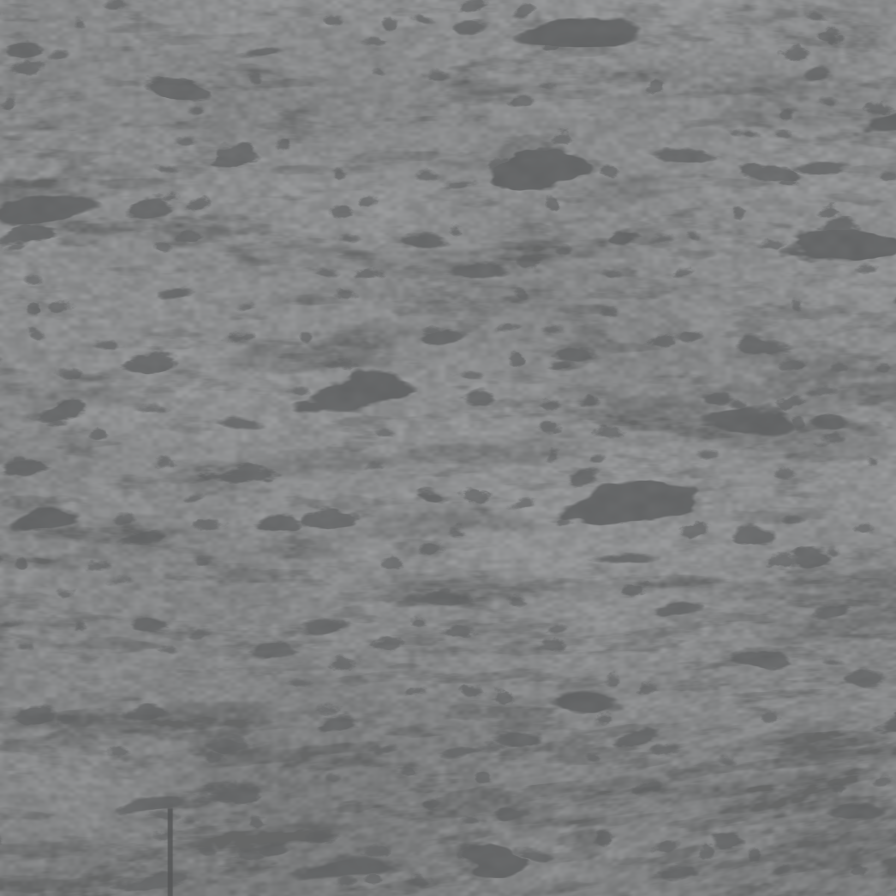
A three.js fragment shader for this texture:

```glsl
// Hazy grey stony plain with wind-drawn streaks and scattered dark rocks.
varying vec2 vUv;

const vec3 LIGHT_DUST = vec3(0.575, 0.58, 0.585);
const vec3 SHADE_DUST = vec3(0.415, 0.42, 0.422);
const vec3 ROCK_GREY = vec3(0.385, 0.391, 0.395);

float hash(vec2 p) {
  vec3 q = fract(vec3(p.xyx) * 0.1031);
  q += dot(q, q.yzx + 33.33);
  return fract((q.x + q.y) * q.z);
}

float noise(vec2 p) {
  vec2 cell = floor(p);
  vec2 f = fract(p);
  f = f * f * (3.0 - 2.0 * f);
  float low = mix(hash(cell), hash(cell + vec2(1.0, 0.0)), f.x);
  float high = mix(hash(cell + vec2(0.0, 1.0)), hash(cell + 1.0), f.x);
  return mix(low, high, f.y);
}

float fbm(vec2 p) {
  float sum = 0.0;
  float weight = 0.5;
  for (int i = 0; i < 4; i++) {
    sum += weight * noise(p);
    p = p * 2.03 + vec2(17.3, 9.1);
    weight *= 0.5;
  }
  return sum / 0.9375;
}

// Ragged domes with flat bases, at most one per cell of a jittered grid.
float rockLayer(vec2 p, vec2 grid, vec2 halfSize, float density, float seed) {
  vec2 home = floor(p * grid);
  float ragged = fbm(p * 0.9 / halfSize + seed) - 0.5;
  float cover = 0.0;
  for (int j = -1; j <= 1; j++) {
    for (int i = -1; i <= 1; i++) {
      vec2 cell = home + vec2(float(i), float(j));
      vec2 key = cell + seed + 40.0;
      vec2 jitter = vec2(hash(key), hash(key + 71.7));
      float present = step(hash(key + 23.1), density);
      vec2 size = halfSize * mix(vec2(0.55), vec2(1.3, 1.15),
        vec2(hash(key + 5.3), hash(key + 11.9)));
      vec2 d = p - (cell + 0.15 + 0.7 * jitter) / grid;
      d.y -= d.x * 0.3 * (hash(key + 37.7) - 0.4);
      d.y *= d.y < 0.0 ? 1.7 : 1.0;
      float edge = (length(d / size) - 1.0 + 1.7 * ragged) * size.y;
      cover = max(cover, present * (1.0 - smoothstep(-0.0025, 0.003, edge)));
    }
  }
  return cover;
}

// Long shallow shadows where stretched noise rises over a threshold.
float streaks(vec2 p, vec2 stretch, float threshold) {
  return smoothstep(threshold, threshold + 0.2, fbm(p * stretch));
}

// Thin upright post with a softened outline.
float post(vec2 p, vec2 foot, float height, float width) {
  float side = 1.0 - smoothstep(width * 0.4, width, abs(p.x - foot.x));
  float top = 1.0 - smoothstep(height - 0.004, height, p.y - foot.y);
  return side * top;
}

void main() {
  vec2 p = vUv;
  float nearness = 1.0 - smoothstep(0.05, 0.42, p.y);

  // Ground layers rise slightly to the right in the foreground.
  vec2 ground = p;
  ground.y -= 0.1 * p.x * p.x * nearness + 0.012 * noise(p * vec2(5.0, 9.0));

  // Broad tone, drifted streaks and fine grit.
  float shade = 0.2 + 0.27 * nearness;
  shade += 0.65 * (fbm(ground * vec2(3.0, 9.0) + 4.0) - 0.5);
  shade += 0.42 * streaks(ground + 2.7, vec2(5.0, 27.0), 0.57);
  shade += 0.35 * streaks(ground + 6.1, vec2(16.0, 62.0), 0.56 - 0.06 * nearness);
  shade += 0.38 * (noise(ground * vec2(85.0, 150.0)) - 0.5);
  shade += 0.28 * (noise(ground * vec2(150.0, 230.0) + 31.0) - 0.5);
  vec3 color = mix(LIGHT_DUST, SHADE_DUST, clamp(shade, -0.15, 1.1));

  // Rocks from boulders down to pebbles.
  float boulders = rockLayer(p, vec2(4.0, 6.0), vec2(0.052, 0.024), 0.42, 3.0);
  float stones = rockLayer(p, vec2(9.0, 14.0), vec2(0.025, 0.012), 0.48, 19.0);
  float pebbles = rockLayer(p, vec2(20.0, 28.0), vec2(0.011, 0.0075), 0.34, 57.0);
  float rocks = max(0.92 * boulders, max(0.8 * stones, 0.68 * pebbles));
  vec3 rockColor = ROCK_GREY + 0.025 * (noise(p * vec2(70.0, 90.0)) - 0.5);
  color = mix(color, rockColor, rocks);

  // Lone post in the foreground.
  color = mix(color, ROCK_GREY * 0.85, 0.8 * post(p, vec2(0.19, 0.0), 0.1, 0.004));

  gl_FragColor = vec4(color, 1.0);
}
```
